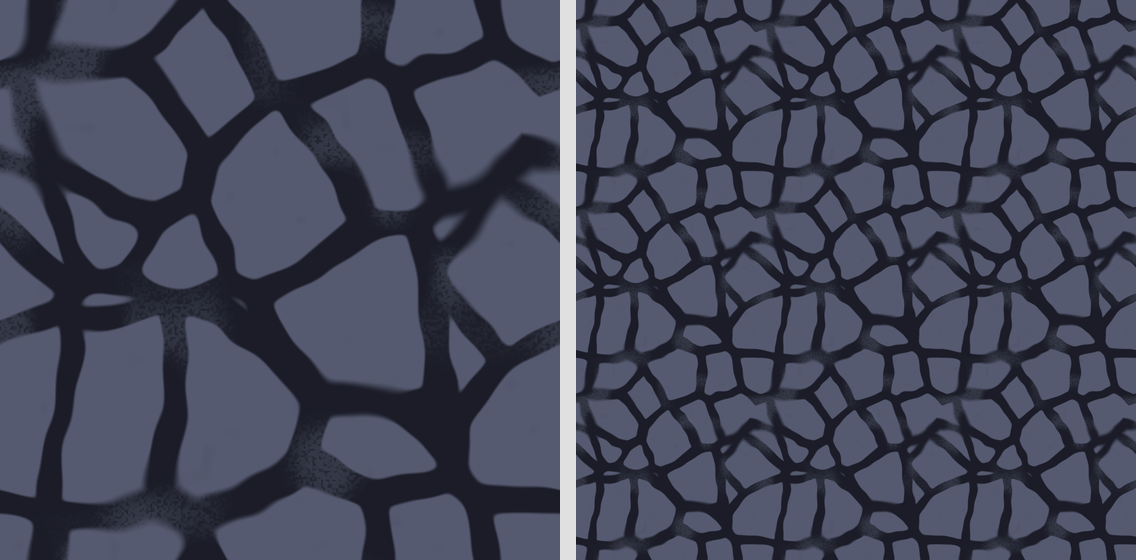
Left: one tile. Right: repeated 3 by 3.
This pattern is drawn by a Shadertoy shader. Its source:

```glsl
// Irregular slate paving: blue-grey stones in wide dark mortar.
// Stones are cells of a wrapped, size-weighted Voronoi diagram with rounded
// corners, some fused in pairs; the mortar carries patches of grainy grit.

const float TAU = 6.2831853;
const int CELLS = 5;       // stone sites along each side of the tile

// Three random values for a lattice point that repeats every n steps.
vec3 hash3(vec2 lattice, int n) {
    uvec2 q = uvec2((ivec2(floor(lattice + 0.5)) + 8 * n) % n);
    uint h = q.x * 1597u + q.y * 51749u + 977u;
    vec3 r;
    for (int i = 0; i < 3; i++) {
        h = (h ^ (h >> 15)) * 739391u + 2891u;
        h ^= h >> 13;
        h *= 668265u;
        h ^= h >> 16;
        r[i] = float(h & 65535u) / 65535.0;
    }
    return r;
}

// Smooth value noise, n lattice steps per tile.
float wrapNoise(vec2 uv, int n) {
    vec2 p = uv * float(n), i = floor(p), f = fract(p);
    f = f * f * (3.0 - 2.0 * f);
    vec2 e = vec2(0, 1);
    return mix(mix(hash3(i, n).x, hash3(i + e.yx, n).x, f.x),
               mix(hash3(i + e, n).x, hash3(i + e.yy, n).x, f.x), f.y);
}

// Whole-number sine waves bend the stone outlines.
vec2 bend(vec2 uv) {
    vec2 t = TAU * uv;
    return uv + 0.008 * sin(3.0 * t.yx + vec2(1.0, 4.0) + sin(2.0 * t))
              + 0.0025 * sin(8.0 * t.yx + vec2(2.0, 0.5) + 2.0 * sin(5.0 * t));
}

// Vector from p to a site (xy) and the site's weight (z).
vec3 site(vec2 cell, vec2 p) {
    vec3 h = hash3(cell, CELLS);
    return vec3(cell + 0.1 + 0.8 * h.xy - p, h.z);
}

// The cell fused with this one, or the cell itself if it stands alone.
vec2 fusedCell(vec2 cell) {
    int column = (int(floor(cell.x + 0.5)) + 8 * CELLS) % CELLS;
    if (column == CELLS - 1) return cell;
    vec2 mate = cell + vec2(column % 2 == 0 ? 1 : -1, 0);
    return hash3(min(cell, mate) + vec2(1, 3), CELLS).y > 0.68 ? mate : cell;
}

// Signed distance to the line that divides site a from site b.
float border(vec3 a, vec3 b) {
    float gap = max(length(b.xy - a.xy), 0.05);
    return (dot(b.xy, b.xy) - b.z - dot(a.xy, a.xy) + a.z) / (2.0 * gap);
}

// Rounded distance to the stone's edge; also returns its id cell and size.
float stoneDistance(vec2 p, out vec2 id, out float size) {
    vec2 base = floor(p), owner = base;
    float best = 1e5;
    vec3 own = vec3(0);
    for (int k = 0; k < 25; k++) {
        vec2 cell = base + vec2(k % 5 - 2, k / 5 - 2);
        vec3 s = site(cell, p);
        float power = dot(s.xy, s.xy) - s.z;
        if (power < best) { best = power; own = s; owner = cell; }
    }
    vec2 mate = fusedCell(owner);
    vec3 other = site(mate, p);
    id = min(owner, mate);
    size = mate == owner ? own.z : 1.0;
    // Soft minimum over the borders with all neighbours.
    float sharp = mix(22.0, 55.0, size), sum = 0.0;
    for (int k = 0; k < 25; k++) {
        vec2 cell = base + vec2(k % 5 - 2, k / 5 - 2);
        if (cell == owner || cell == mate) continue;
        vec3 s = site(cell, p);
        sum += exp(-sharp * max(border(own, s), border(other, s)));
    }
    return -log(sum + 1e-9) / sharp;
}

void mainImage(out vec4 fragColor, in vec2 fragCoord) {
    vec2 uv = fragCoord / iResolution.xy + vec2(0.714, 0.893);
    vec2 id;
    float size;
    float d = stoneDistance(bend(uv) * float(CELLS), id, size);

    // Mortar: flat and dark, with stippled grit in scattered patches.
    vec3 dark = vec3(0.105, 0.11, 0.155);
    vec3 grit = vec3(0.215, 0.23, 0.285);
    float patches = smoothstep(0.62, 0.95, wrapNoise(uv + 0.37, 9));
    float speckle = smoothstep(0.2, 0.9, wrapNoise(uv, 256) + 0.4 * patches - 0.1);
    vec3 color = mix(dark, grit, patches * mix(0.25, 0.95, speckle));

    // Stone face: nearly flat, with a few faint stains.
    vec3 slate = vec3(0.335, 0.352, 0.438);
    slate -= 0.01 * smoothstep(0.86, 1.0, wrapNoise(uv, 24));

    // Edge: crisp in most places, smeared in a few, with small bumps.
    float smear = smoothstep(0.7, 0.95, wrapNoise(uv + 0.61, 5));
    float blur = 0.015 + 0.045 * smear;
    float bumps = 0.05 * (wrapNoise(uv + 0.13, 15) - 0.5);
    float halfJoint = mix(0.09, 0.15, hash3(id + 2.0, CELLS).x);
    halfJoint = halfJoint * mix(0.6, 1.0, smoothstep(0.0, 0.5, size)) + bumps;
    color = mix(color, slate, smoothstep(halfJoint - blur, halfJoint + blur, d));

    fragColor = vec4(color, 1.0);
}
```
